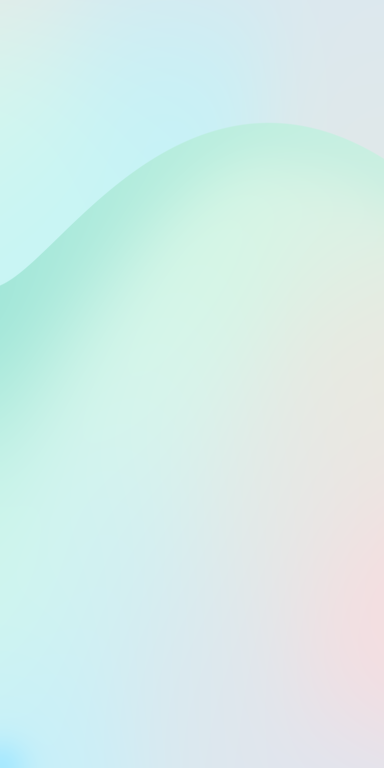
A Shadertoy shader for this background:

```glsl
// Adds one soft colour pool to a weighted sum (rgb = colour, a = weight)
void addPool(inout vec4 sum, vec2 uv, vec2 centre, vec3 colour) {
    vec2 d = (uv - centre) * vec2(1.0, 1.6);
    float weight = exp(-14.0 * dot(d, d));
    sum += vec4(colour, 1.0) * weight;
}

// Height of the hill's crest across the canvas
float ridgeHeight(float x) {
    float d = x - 0.7;
    return 0.84 - 0.52 * d * d + 0.043 * exp(-12.0 * x);
}

vec3 skyColour(vec2 uv) {
    vec4 sum = vec4(0.0);
    addPool(sum, uv, vec2(0.00, 1.08), vec3(0.92, 0.90, 0.90));
    addPool(sum, uv, vec2(0.45, 1.09), vec3(0.87, 0.90, 0.93));
    addPool(sum, uv, vec2(1.00, 1.00), vec3(0.86, 0.91, 0.94));
    addPool(sum, uv, vec2(-0.05, 0.88), vec3(0.83, 0.97, 0.93));
    addPool(sum, uv, vec2(0.40, 0.90), vec3(0.77, 0.95, 0.97));
    addPool(sum, uv, vec2(1.00, 0.82), vec3(0.88, 0.91, 0.91));
    addPool(sum, uv, vec2(0.10, 0.70), vec3(0.78, 0.96, 0.96));
    return sum.rgb / sum.a;
}

vec3 hillColour(vec2 uv) {
    vec4 sum = vec4(0.0);
    // Mint upper slope
    addPool(sum, uv, vec2(0.10, 0.60), vec3(0.81, 0.96, 0.91));
    addPool(sum, uv, vec2(0.50, 0.70), vec3(0.83, 0.965, 0.90));
    addPool(sum, uv, vec2(0.90, 0.76), vec3(0.85, 0.955, 0.90));
    addPool(sum, uv, vec2(0.38, 0.48), vec3(0.84, 0.965, 0.925));
    addPool(sum, uv, vec2(0.00, 0.27), vec3(0.82, 0.97, 0.92));
    // Warm right side
    addPool(sum, uv, vec2(1.00, 0.53), vec3(0.92, 0.91, 0.88));
    addPool(sum, uv, vec2(0.70, 0.35), vec3(0.90, 0.91, 0.90));
    addPool(sum, uv, vec2(1.02, 0.18), vec3(0.97, 0.865, 0.875));
    // Cool foot
    addPool(sum, uv, vec2(0.30, 0.28), vec3(0.81, 0.94, 0.96));
    addPool(sum, uv, vec2(0.52, 0.12), vec3(0.87, 0.905, 0.93));
    addPool(sum, uv, vec2(0.10, 0.05), vec3(0.78, 0.94, 0.98));
    addPool(sum, uv, vec2(0.90, -0.08), vec3(0.87, 0.90, 0.94));
    vec3 colour = sum.rgb / sum.a;

    // Green shade below the crest, deepest at the left
    float depth = max(ridgeHeight(uv.x) - uv.y, 0.0);
    float reach = mix(0.20, 0.07, smoothstep(0.0, 0.7, uv.x));
    float shade = exp(-depth * depth / (reach * reach) - 1.2 * uv.x);
    colour = mix(colour, vec3(0.64, 0.905, 0.85), shade);

    // Small blue glow in the lower corner
    vec2 corner = uv * vec2(1.0, 2.0);
    return mix(colour, vec3(0.64, 0.91, 1.0), 0.9 * exp(-180.0 * dot(corner, corner)));
}

void mainImage(out vec4 fragColor, in vec2 fragCoord) {
    vec2 uv = fragCoord / iResolution.xy;
    float edge = 1.0 / iResolution.y;
    float hill = smoothstep(-edge, edge, ridgeHeight(uv.x) - uv.y);
    fragColor = vec4(mix(skyColour(uv), hillColour(uv), hill), 1.0);
}
```
